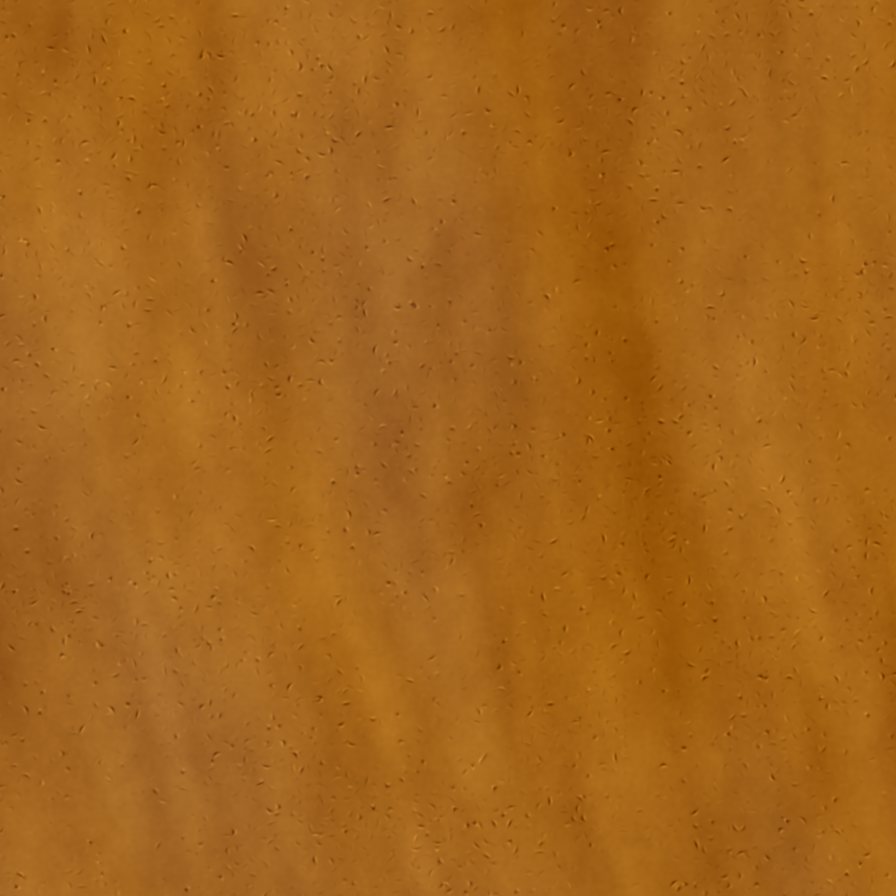
Reproduce this texture procedurally as a Shadertoy shader.

```glsl
// Warm amber-brown surface with soft, near-vertical stains that drift to the right
// lower down, sprinkled with tiny embossed flecks. Stains are stretched gradient
// noise; flecks are short curved Gaussian strokes scattered on a jittered grid.

const vec3 BASE_COLOR = vec3(0.639, 0.390, 0.102);
const vec3 TONE_AXIS = vec3(0.047, 0.047, 0.027);   // dark to light
const vec3 HUE_AXIS = vec3(0.001, 0.012, 0.042);    // orange to dusty brown
const vec3 FLECK_TINT = vec3(1.0, 0.84, 0.50);

const float DRIFT = 0.17;              // sideways lean of the stains
const float BAND_CENTER = 0.69;        // main dark stain
const float BAND_WIDTH = 0.055;
const float FLECK_CELLS = 82.0;
const float FLECK_FILL = 0.56;
const vec2 FLECK_SIZE = vec2(0.0035, 0.0018);
const float FLECK_BEND = 0.55;
const float FLECK_FAINT = 0.030;
const float FLECK_STRONG = 0.20;
const float GRAIN = 0.020;

vec2 hash2(vec2 p) {
    vec3 q = fract(p.xyx * vec3(0.1031, 0.1030, 0.0973));
    q += dot(q, q.yzx + 33.33);
    return fract((q.xx + q.yz) * q.zy);
}

float cornerSlope(vec2 cell, vec2 offset) {
    return dot(hash2(cell + 57.0) * 2.0 - 1.0, offset);
}

float gradientNoise(vec2 p) {
    vec2 i = floor(p), f = fract(p);
    vec2 u = f * f * f * (f * (f * 6.0 - 15.0) + 10.0);
    vec2 e = vec2(1.0, 0.0);
    float low = mix(cornerSlope(i, f), cornerSlope(i + e.xy, f - e.xy), u.x);
    float high = mix(cornerSlope(i + e.yx, f - e.yx), cornerSlope(i + e.xx, f - e.xx), u.x);
    return mix(low, high, u.y);
}

float bump(float x) {
    return exp(-x * x);
}

// Signed light of the flecks: a dark stroke with a paler rim on one side
float flecks(vec2 p) {
    vec2 home = floor(p * FLECK_CELLS);
    float crowding = 1.0 + 1.5 * gradientNoise(p * 5.0 + 11.0)
                         + 1.2 * gradientNoise(p * 17.0 + 3.0);
    float light = 0.0;
    for (int y = -1; y <= 1; y++) {
        for (int x = -1; x <= 1; x++) {
            vec2 cell = home + vec2(x, y);
            vec2 place = hash2(cell);
            vec2 kind = hash2(cell + 131.0);
            vec2 form = hash2(cell + 277.0);
            float angle = 6.28319 * form.x;
            vec2 along = vec2(cos(angle), sin(angle));
            vec2 d = p - (cell + place) / FLECK_CELLS;
            vec2 q = vec2(dot(d, along), dot(d, vec2(-along.y, along.x)));
            q /= FLECK_SIZE * vec2(mix(0.5, 1.25, form.y), mix(1.2, 0.8, form.y));
            q.y += FLECK_BEND * (2.0 * place.y - 1.0) * q.x * q.x;
            float stroke = 0.5 * bump(q.y - 1.7) - bump(q.y);
            float strength = mix(FLECK_FAINT, FLECK_STRONG, pow(kind.y, 3.5));
            float present = smoothstep(0.0, 0.08, FLECK_FILL * crowding - kind.x);
            float polarity = place.x > 0.85 ? -0.65 : 1.0;
            light += present * polarity * strength * stroke * bump(q.x);
        }
    }
    return light;
}

void mainImage(out vec4 fragColor, in vec2 fragCoord) {
    vec2 p = fragCoord / iResolution.y;

    // Stain coordinates: straight near the top, leaning further down
    float fall = 1.0 - p.y;
    float wobble = 0.025 * gradientNoise(p * vec2(3.0, 4.0) + 5.0);
    vec2 s = vec2(p.x - DRIFT * fall * fall + wobble, p.y);

    // Broad clouds, long streaks and small blotches
    float cloud = gradientNoise(s * vec2(3.2, 2.0) + 21.0);
    float streak = gradientNoise(s * vec2(10.0, 1.7) + 43.0);
    float fineStreak = gradientNoise(s * vec2(27.0, 3.5) + 71.0);
    float blotch = gradientNoise(p * vec2(15.0, 10.0) + 93.0);
    float mottle = gradientNoise(p * vec2(38.0, 28.0) + 61.0);
    float band = bump((s.x - BAND_CENTER) / BAND_WIDTH);
    float leftEdge = bump(p.x / 0.06) * (0.6 + gradientNoise(p * vec2(2.0, 5.0)));

    float tone = 1.9 * cloud + 1.8 * streak + 0.9 * fineStreak + 1.1 * blotch + 0.5 * mottle;
    tone += 0.2 - 1.1 * band - 0.9 * leftEdge;

    float hue = 2.0 * gradientNoise(s * vec2(3.5, 1.8) + 127.0)
              + 1.4 * gradientNoise(s * vec2(9.0, 2.5) + 159.0);
    hue += 0.55 - 0.9 * smoothstep(0.42, 0.58, s.x) - 0.6 * band;

    // Soft surface grain
    float grain = gradientNoise(p * 75.0) + gradientNoise(p * 150.0 + 31.0);

    vec3 color = BASE_COLOR + TONE_AXIS * tone + HUE_AXIS * hue;
    color += FLECK_TINT * (flecks(p) + GRAIN * grain);
    fragColor = vec4(clamp(color, 0.0, 1.0), 1.0);
}
```
